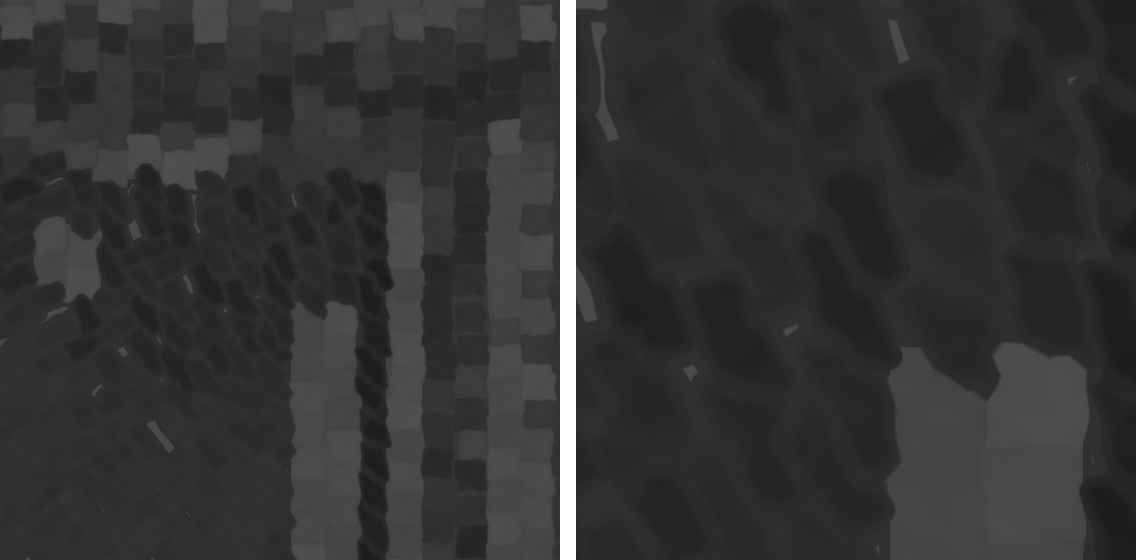
Left: the whole. Right: its middle third, enlarged.
Reproduce this texture procedurally as a Shadertoy shader.

```glsl
vec3 hash3(vec2 cell) {
    vec3 k = fract(cell.xyx * vec3(0.1031, 0.1030, 0.0973) + 0.37);
    k += dot(k, k.yzx + 33.33);
    return fract((k.xxy + k.yzz) * k.zyx);
}

float inside(vec2 p, vec2 low, vec2 high) {
    vec2 s = step(low, p) * step(p, high);
    return s.x * s.y;
}

float roundedBox(vec2 p, vec2 halfSize, float radius) {
    vec2 q = abs(p) - halfSize + radius;
    return length(max(q, 0.0)) + min(max(q.x, q.y), 0.0) - radius;
}

// Pale columns, blocks and the ragged upper border
float paleZone(vec2 c, float chance) {
    float pale = inside(c, vec2(0.52, -0.1), vec2(0.635, 0.46));
    pale = max(pale, inside(c, vec2(0.69, -0.1), vec2(0.755, 0.72)));
    pale = max(pale, inside(c, vec2(0.875, -0.1), vec2(0.975, 0.79)) * step(chance, 0.84));
    pale = max(pale, inside(c, vec2(0.07, 0.47), vec2(0.18, 0.6)));
    pale = max(pale, inside(c, vec2(0.18, 0.68), vec2(0.43, 0.74)) * step(chance, 0.6));
    return max(pale, step(0.93, c.y) * step(chance, 0.3));
}

float vaultZone(vec2 c) {
    return step(c.y, 0.71 - 0.07 * c.x) * step(c.x, 0.69);
}

// Signed distance to one brick, with its core tone and rim tone
vec3 brick(vec2 p, vec2 cell, float spacing) {
    vec3 h = hash3(cell);
    vec3 g = hash3(cell + 71.0);
    vec2 c = (cell + 0.5 + vec2(0.0, 0.5 * mod(cell.x, 2.0))) * spacing;
    float pale = paleZone(c, g.x);
    float vault = vaultZone(c) * (1.0 - pale);
    float pier = vault * step(0.63, c.x);
    c += (h.xy - 0.5) * mix(0.012, 0.022, vault * (1.0 - pier));

    // Courses turn from a low slope into steep diagonals
    float angle = mix(0.68, 0.28, smoothstep(0.2, 0.62, c.y)) + (g.y - 0.5) * 0.25;
    angle += 1.57 * step(h.z, smoothstep(-0.15, 0.5, c.x));
    angle = mix(angle, 1.83, pier);
    angle = mix((g.y - 0.5) * 0.06, angle, vault);
    vec2 q = p - c;
    q = vec2(cos(angle) * q.x + sin(angle) * q.y, cos(angle) * q.y - sin(angle) * q.x);

    vec2 square = vec2(0.026, 0.025) + 0.008 * g.yz;
    vec2 size = mix(square, vec2(0.041 + 0.009 * g.z, 0.021 + 0.003 * g.x), vault);
    size = mix(size, vec2(0.031, 0.034), pale);

    // Tones by zone
    float tone = 0.145 + 0.085 * g.x * g.x + 0.03 * h.z;
    tone += 0.035 * inside(c, vec2(-0.1, 0.66), vec2(0.68, 0.78));
    tone += 0.04 * step(0.94, c.y);
    float deep = smoothstep(0.25, 0.42, c.y + 0.35 * (c.x - 0.25));
    float vaultTone = mix(0.172, 0.128, deep) + mix(0.022, 0.045, deep) * g.x;
    tone = mix(tone, mix(vaultTone, 0.112 + 0.02 * g.x, pier), vault);
    tone = mix(tone, 0.268 + 0.04 * h.z, pale);
    tone = mix(tone, 0.2, step(0.98, c.x));
    float rim = mix(tone, 0.195, mix(0.2, 0.5, vault) * (1.0 - 0.6 * pale));
    return vec3(roundedBox(q, size, 0.008), tone, rim);
}

void mainImage(out vec4 fragColor, in vec2 fragCoord) {
    vec2 uv = fragCoord / iResolution.xy;
    float pixel = 1.0 / iResolution.y;
    float spacing = 0.058;
    vec2 p = uv + 0.0015 * sin(uv.yx * 85.0 + vec2(0.0, 2.0))
                + 0.0008 * sin(uv.yx * 190.0 + uv * 70.0);

    // Two nearest bricks, as cellular noise with a box metric
    vec3 near = vec3(1.0), next = vec3(1.0);
    vec2 home = floor(p / spacing);
    for (int y = -2; y <= 2; y++) {
        for (int x = -2; x <= 2; x++) {
            vec3 b = brick(p, home + vec2(x, y), spacing);
            if (b.x < near.x) {
                next = near;
                near = b;
            } else if (b.x < next.x) {
                next = b;
            }
        }
    }

    // Dark core, soft rim and a smooth joint to the neighbour
    float joint = next.x - near.x;
    float depth = min(-near.x, 0.5 * joint);
    float tone = mix(near.z, near.y, smoothstep(0.002, 0.009, depth));
    float edgeTone = 0.5 * (near.z + next.z);
    tone = mix(edgeTone, tone, smoothstep(0.0, 1.5 * pixel + 0.001, joint));

    // Mortar and pale pebbles in the wider gaps
    float pale = paleZone(uv, 0.5);
    float mortar = mix(mix(0.215, 0.185, vaultZone(uv)), 0.265, pale);
    tone = mix(tone, mortar, smoothstep(-pixel, pixel + 0.001, near.x));
    tone = mix(tone, 0.285, smoothstep(0.007, 0.008 + pixel, near.x));

    // Faint cloudy wear
    float wear = sin(uv.x * 61.0 + 2.0 * sin(uv.y * 37.0)) * sin(uv.y * 53.0 + 2.0 * sin(uv.x * 29.0));
    tone += 0.006 * wear + 0.003 * sin(uv.x * 140.0 + 3.0 * sin(uv.y * 90.0));
    fragColor = vec4(vec3(tone), 1.0);
}
```
